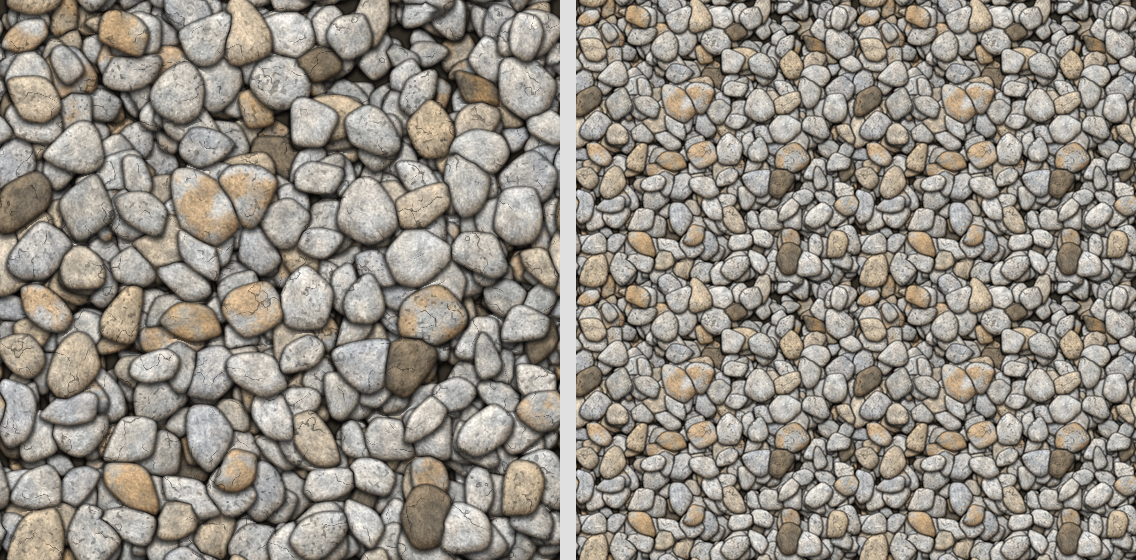
Left: one tile. Right: repeated 2 by 2.
Give the GLSL for this texture, as a Shadertoy shader.

```glsl
vec3 hash(ivec3 cell) {
    uvec3 v = uvec3(cell) * 1664525u + 1013904223u;
    v.x += v.y * v.z; v.y += v.z * v.x; v.z += v.x * v.y;
    v ^= v >> 16u;
    v.x += v.y * v.z; v.y += v.z * v.x; v.z += v.x * v.y;
    return vec3(v & 0xffffu) / 65535.0;
}

float noise(vec2 p) {
    ivec2 i = ivec2(floor(p));
    vec2 f = fract(p);
    f = f * f * (3.0 - 2.0 * f);
    float low = mix(hash(ivec3(i, 7)).x, hash(ivec3(i + ivec2(1, 0), 7)).x, f.x);
    float high = mix(hash(ivec3(i + ivec2(0, 1), 7)).x, hash(ivec3(i + 1, 7)).x, f.x);
    return mix(low, high, f.y);
}

float fbm(vec2 p) {
    float sum = 0.0, amp = 0.5;
    for (int i = 0; i < 4; i++) {
        sum += amp * noise(p);
        p = mat2(1.6, 1.2, -1.2, 1.6) * p + 3.7;
        amp *= 0.55;
    }
    return sum;
}

// Rounded polygon: x is the radial value (1 on the rim), yz its gradient
vec3 pebbleShape(vec2 q, ivec3 id) {
    float sum = 0.0;
    vec2 grad = vec2(0);
    for (int k = 0; k < 7; k++) {
        vec3 h = hash(id + ivec3(0, 0, 100 + k));
        float angle = (float(k) + 0.7 * (h.x - 0.5)) * 6.2832 / 7.0;
        vec2 facet = vec2(cos(angle), sin(angle)) / mix(0.74, 1.1, h.y);
        float t = max(dot(q, facet), 0.0) + 0.01;
        float t2 = t * t, t4 = t2 * t2;
        sum += t4 * t4;
        grad += t4 * t2 * t * facet;
    }
    float r = pow(sum, 0.125);
    return vec3(r, grad * r / sum);
}

vec3 stoneColor(vec2 p, ivec3 id, float veins) {
    vec3 h = hash(id + ivec3(0, 0, 40));
    vec3 k = hash(id + ivec3(0, 0, 60));
    vec3 color = mix(vec3(0.73, 0.73, 0.715), vec3(0.88, 0.88, 0.87), sqrt(h.y));
    color = mix(color, vec3(0.74, 0.76, 0.79), 0.5 * step(0.85, k.x));
    color = mix(color, vec3(0.82, 0.74, 0.62), step(0.78, h.x) * (0.4 + 0.5 * k.z));
    color = mix(color, vec3(0.50, 0.46, 0.40), step(0.95, h.x));
    // Iron stains, mottling, cracks and grain
    float stain = smoothstep(0.42, 0.85, 0.6 * noise(p * 28.0 + 9.0) + 0.7 * veins);
    color = mix(color, vec3(0.72, 0.56, 0.37), stain * (0.16 + 0.5 * step(0.87, k.y)));
    color *= 0.74 + 0.52 * veins;
    float bend = noise(p * vec2(18, 34)) + 0.3 * noise(p * 75.0) + 0.35 * veins;
    float crack = 1.0 - smoothstep(0.0, 0.035, abs(bend - 0.85));
    color *= 1.0 - 0.4 * crack * smoothstep(0.4, 0.7, noise(p * 38.0 + 20.0));
    float pits = smoothstep(0.7, 0.9, noise(p * 170.0));
    color *= 1.0 - 0.3 * pits * k.z;
    return color * (0.9 + 0.2 * noise(p * 330.0));
}

void mainImage(out vec4 fragColor, in vec2 fragCoord) {
    vec2 uv = fragCoord / iResolution.xy;
    float pixel = 1.0 / iResolution.y;
    vec3 color = vec3(0.20, 0.18, 0.15);

    // Painted from small buried stones up to large ones on top
    for (int layer = 0; layer < 6; layer++) {
        int cells = 15 - layer;
        float size = 1.0 / float(cells), depth = float(layer) / 5.0;
        ivec2 home = ivec2(floor(uv * float(cells)));
        float nearest = 1.0, second = 1.0, radial = 1.0;
        vec2 outward = vec2(0, 1), local = vec2(0);
        ivec3 stone = ivec3(0);

        for (int n = 0; n < 9; n++) {
            ivec2 cell = home + ivec2(n % 3, n / 3) - 1;
            ivec3 id = ivec3((cell + cells) % cells, layer);
            vec3 h = hash(id), s = hash(id + ivec3(0, 0, 20));
            if (s.z > mix(1.0, 0.5, depth)) continue;
            vec2 p = uv - (vec2(cell) + 0.5 + 0.6 * (h.xy - 0.5)) * size;
            float angle = h.z * 6.2832, c = cos(angle), w = sin(angle);
            mat2 turn = mat2(c, -w, w, c);
            vec2 radii = size * mix(0.48, 0.72, s.x) * vec2(1.0, mix(0.56, 0.9, s.y));
            vec2 q = turn * p / radii;
            if (dot(q, q) > 4.0) continue;
            vec3 shape = pebbleShape(q, id);
            vec2 grad = (shape.yz / radii) * turn;
            float d = (shape.x - 1.0) / length(grad);
            if (d < nearest) {
                second = nearest;
                nearest = d;
                radial = shape.x;
                outward = normalize(grad);
                local = turn * p;
                stone = id;
            } else second = min(second, d);
        }

        // Contact shadow, longer below each stone
        float reach = 0.009 * (1.0 - 0.6 * outward.y);
        float d = max(nearest, 0.5 * (nearest - second) + 0.001);
        color *= mix(0.27, 1.0, smoothstep(-0.002, reach, nearest));
        if (d > pixel) continue;

        // Domed, slightly rough surface under a soft sky
        vec2 p = local + hash(stone + ivec3(0, 0, 80)).xy * 9.0;
        float relief = fbm(p * 55.0);
        vec2 slope = vec2(fbm((p + vec2(0.002, 0)) * 55.0), fbm((p + vec2(0, 0.002)) * 55.0)) - relief;
        float r = min(radial, 1.0), r2 = r * r;
        vec3 normal = normalize(vec3(outward * 1.25 * r2 * r2 - 1.8 * slope, 1.0));
        float light = max(dot(normal, normalize(vec3(-0.2, 0.6, 1.0))), 0.0);
        vec3 surface = stoneColor(p, stone, relief) * (0.36 + 0.72 * light);
        surface *= mix(vec3(0.99, 0.93, 0.86), vec3(1), smoothstep(0.3, 0.8, light));
        surface *= mix(0.66, 1.0, smoothstep(0.0, 0.006, -d)) * mix(0.85, 1.0, depth);
        color = mix(color, surface, smoothstep(pixel, -pixel, d));
    }
    fragColor = vec4(clamp(color, 0.0, 1.0), 1.0);
}
```
